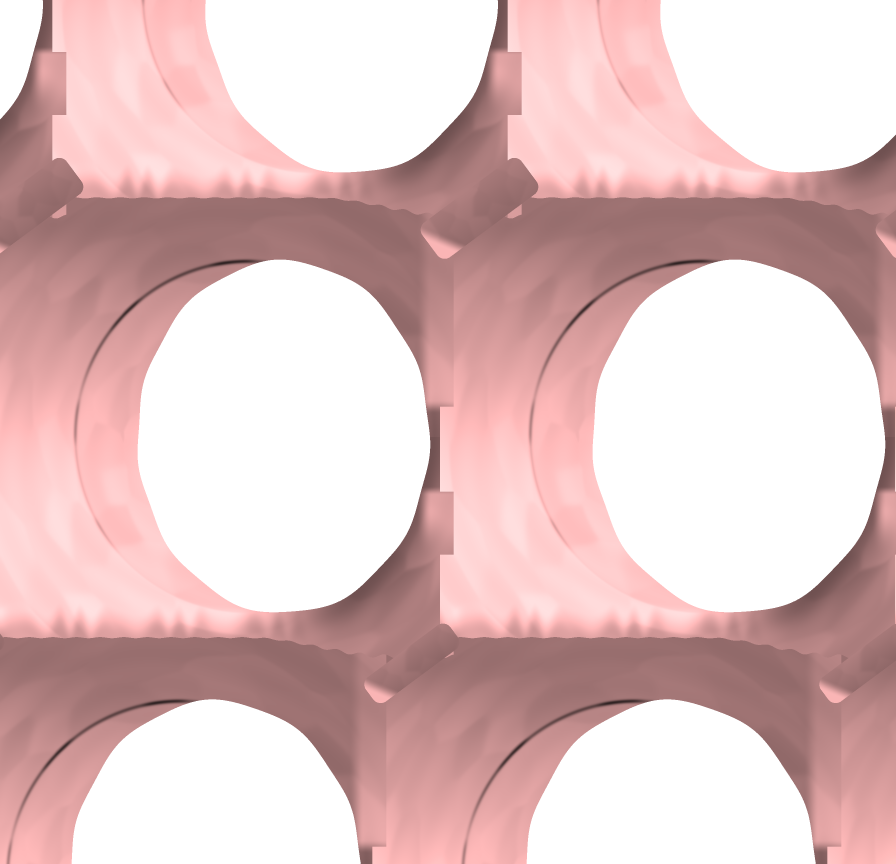
A WebGL 2 fragment shader for this pattern:

```glsl
#version 300 es
precision highp float;
// A slanted lattice of pink clay tubes seen from the front, with white oval holes.
// Each cell is lit by smooth tone ramps around ellipses, roughened by cellular
// facets and sines; short struts cover the joints between the rows.
uniform vec2 u_resolution;
out vec4 fragColor;

const float CANVAS_WIDTH = 7.68;           // canvas width in drawing units
const vec2 PITCH = vec2(3.90, 3.77);       // spacing of the holes
const float SLANT = 0.58;                  // sideways shift per row
const vec2 FIRST_HOLE = vec2(2.43, 3.66);
const vec2 HOLE = vec2(1.25, 1.51);        // half axes of the hole
const vec2 GROOVE = vec2(1.50, 1.52);      // half axes of the inner groove
const float GROOVE_SHIFT = 0.30;
const float CELL_LEFT = 2.44;              // from the hole centre to the left seam
const vec2 STRUT = vec2(1.10, -1.94);      // strut centre, from the hole centre
const vec2 STRUT_DIR = vec2(0.803, 0.596);
const vec3 CLAY = vec3(1.0, 0.725, 0.725);
const float SHADE = 0.61;
const float BRIGHT = 1.16;
const float FACET_DEPTH = 0.11;
const int AA = 3;

float fall(float a, float b, float x) { return 1.0 - smoothstep(a, b, x); }

vec3 hash3(vec2 p) {
  vec3 k = vec3(dot(p, vec2(127.1, 311.7)), dot(p, vec2(269.5, 183.3)), dot(p, vec2(41.3, 97.7)));
  return fract(sin(k) * 4375.85);
}

// Cellular noise with softly blended facets, about -0.5 to 0.5
float facets(vec2 p) {
  vec2 id = floor(p);
  float sum = 0.0, total = 0.0;
  for (int j = -1; j <= 1; j++)
    for (int i = -1; i <= 1; i++) {
      vec2 n = id + vec2(i, j);
      vec3 h = hash3(n);
      vec2 d = n + h.xy - p;
      float w = exp(-14.0 * dot(d, d));
      sum += w * h.z;
      total += w;
    }
  return sum / max(total, 1e-5) - 0.5;
}

// Lower seam of a cell, sagging and rough towards the right
float seamY(float x) {
  float sag = smoothstep(-0.3, 0.9, x);
  return -1.72 - 0.16 * sag + 0.012 * sin(x * 31.0) * (0.4 + sag);
}

// Right seam of a cell, stepping in and out
float seamX(float y) {
  bool inner = y < -1.01 || (y > -0.47 && y < 0.26);
  return inner ? 1.34 : 1.46;
}

vec2 cellAt(vec2 p, float row) {
  vec2 q = p - row * vec2(SLANT, PITCH.y);
  q.x = mod(q.x + CELL_LEFT, PITCH.x) - CELL_LEFT;
  return q;
}

float clayTone(vec2 q, float rim) {
  vec2 c = q + vec2(GROOVE_SHIFT, 0.0);
  float radius = length(c / GROOVE), angle = atan(c.y, -c.x);
  float grain = facets(vec2(angle * 3.2, radius * 7.0)) * FACET_DEPTH
              + 0.014 * sin(radius * 34.0 + 1.5 * sin(angle * 4.0));

  // Left wall: dark above, bright below, fading into the lower seam
  float lit = fall(-0.7, 1.9, q.y);
  float tone = mix(SHADE, BRIGHT, lit);
  tone += 0.08 * fall(-2.3, -1.0, q.x) * smoothstep(0.4, 1.2, q.y) * fall(1.45, 1.9, q.y);
  float teeth = 0.05 * sin(q.x * 23.0 + 2.0 * sin(q.x * 7.0));
  tone *= mix(0.72, 1.0, smoothstep(0.0, 0.26, q.y - seamY(q.x) + teeth));

  // Groove beside the hole and its broken dark crease
  float left = fall(-0.3, 0.1, q.x);
  float inside = fall(0.985, 1.0, radius) * left;
  tone = mix(tone, mix(0.70, 1.08, lit), inside);
  float crease = exp(-pow((radius - 0.99) / 0.011, 2.0)) * left;
  float wear = 0.12 + 0.18 * smoothstep(0.2, 0.9, sin(angle * 9.0 + 0.8));
  tone -= crease * (wear * smoothstep(-1.2, -0.5, q.y) + 0.22 * smoothstep(0.3, 0.8, q.y));

  // Shaded right side, darkest at the lower rim
  float low = mix(0.47, 0.69, smoothstep(0.0, 0.36, rim));
  float side = mix(low, SHADE - 0.01, smoothstep(0.0, 0.9, q.y));
  tone = mix(tone, side, smoothstep(-0.5, 0.6, q.x));

  // Paler strip and blob on the right wall
  float strip = smoothstep(1.14, 1.27, q.x);
  float upper = smoothstep(0.2, 0.32, q.y);
  float blob = smoothstep(-1.05, -0.6, q.y) * fall(-0.5, -0.42, q.y);
  tone = mix(tone, mix(0.87, 0.68, smoothstep(0.3, 1.6, q.y)), strip * max(upper, blob));
  return tone + grain * mix(0.55, 1.0, lit);
}

// Struts thicken towards the upper rows; x is distance, y is tone
vec2 strut(vec2 p) {
  vec2 s = p - STRUT;
  float row = round(s.y / PITCH.y);
  s -= row * vec2(SLANT, PITCH.y + 0.13);
  s.x = mod(s.x + 0.5 * PITCH.x, PITCH.x) - 0.5 * PITCH.x;
  vec2 k = vec2(dot(s, STRUT_DIR), dot(s, vec2(-STRUT_DIR.y, STRUT_DIR.x)));
  vec2 size = vec2(0.45, 0.13) + row * vec2(0.08, 0.055);
  float d = length(max(abs(k) - size + 0.08, 0.0)) - 0.08;
  float tip = fall(-size.x + 0.03, -size.x + 0.15, k.x + 0.6 * k.y);
  float tone = 0.62 + 0.05 * k.y / size.y + 0.05 * facets(k * 6.0);
  return vec2(d, mix(tone, 0.98, tip));
}

vec3 pattern(vec2 p) {
  vec2 bar = strut(p);
  if (bar.x < 0.0) return min(CLAY * bar.y, 1.0);
  float row = floor((p.y + 1.92) / PITCH.y);
  vec2 q = cellAt(p, row);
  if (q.y < seamY(q.x)) q = cellAt(p, row - 1.0);
  if (q.x > seamX(q.y)) q.x -= PITCH.x;
  float facet = 0.008 * cos(atan(q.y, q.x) * 11.0 + 1.0);
  float rim = (length(q / HOLE) - 1.0 - facet) * 1.38;
  return rim < 0.0 ? vec3(1.0) : min(CLAY * clayTone(q, rim), 1.0);
}

void main() {
  vec3 sum = vec3(0.0);
  for (int j = 0; j < AA; j++)
    for (int i = 0; i < AA; i++) {
      vec2 offset = (vec2(i, j) + 0.5) / float(AA) - 0.5;
      sum += pattern((gl_FragCoord.xy + offset) / u_resolution.x * CANVAS_WIDTH - FIRST_HOLE);
    }
  fragColor = vec4(sum / float(AA * AA), 1.0);
}
```
